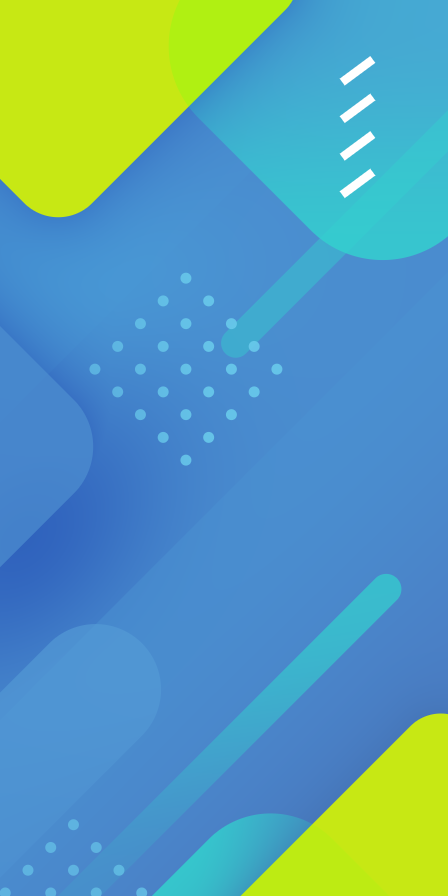
A Shadertoy shader for this background:

```glsl
#define SKY vec3(0.29, 0.55, 0.81)
#define DUSK vec3(0.29, 0.49, 0.77)
#define DEEP vec3(0.17, 0.36, 0.73)
#define GLOW vec3(0.29, 0.63, 0.85)
#define TEAL vec3(0.20, 0.82, 0.81)
#define AQUA vec3(0.27, 0.69, 0.83)
#define LIME vec3(0.78, 0.91, 0.08)
#define LIME_OVERLAP vec3(0.69, 0.94, 0.07)
#define DOT_COLOR vec3(0.41, 0.79, 0.92)
#define DOT_STEP 0.0718
#define DOT_RADIUS 0.0122
#define DASH_STEP 0.0838

// Rotate by 45 degrees
vec2 diagonal(vec2 p) {
    return vec2(p.x + p.y, p.y - p.x) * 0.70711;
}

float box(vec2 p, vec2 halfSize) {
    vec2 q = abs(p) - halfSize;
    return length(max(q, 0.0)) + min(max(q.x, q.y), 0.0);
}

float diamond(vec2 p, float halfSide, float radius) {
    return box(diagonal(p), vec2(halfSide - radius)) - radius;
}

float capsule(vec2 p, vec2 a, vec2 b, float radius) {
    vec2 ab = b - a;
    float t = clamp(dot(p - a, ab) / dot(ab, ab), 0.0, 1.0);
    return length(p - a - ab * t) - radius;
}

// Five by five dots on a diagonal lattice
float dotGrid(vec2 p) {
    vec2 q = diagonal(p) / DOT_STEP;
    vec2 cell = clamp(round(q), -2.0, 2.0);
    return length(q - cell) * DOT_STEP - DOT_RADIUS;
}

// Column of four slanted dashes
float dashes(vec2 p) {
    p.y -= DASH_STEP * clamp(round(p.y / DASH_STEP), -3.0, 0.0);
    vec2 along = normalize(vec2(27.0, 20.0));
    vec2 q = vec2(dot(p, along), dot(p, vec2(-along.y, along.x)));
    return box(q, vec2(0.0425, 0.0095));
}

float fill(float d) {
    return clamp(0.5 - d * iResolution.x, 0.0, 1.0);
}

float shadow(float d, float reach) {
    return exp(-max(d, 0.0) / reach);
}

void mainImage(out vec4 fragColor, in vec2 fragCoord) {
    vec2 p = fragCoord / iResolution.x;
    float slope = p.y - p.x;

    // Shape distances
    float limeTop = diamond(p - vec2(0.130, 2.052), 0.411, 0.107);
    float limeLow = diamond(p - vec2(0.984, -0.120), 0.401, 0.096);
    float tealTop = diamond(p - vec2(0.854, 1.897), 0.404, 0.2266);
    float tealLow = diamond(p - vec2(0.604, -0.401), 0.471, 0.195);
    float panel = diamond(p - vec2(-0.331, 1.003), 0.4245, 0.148);
    float pill = capsule(p, vec2(0.2135, 0.461), vec2(-0.21, 0.0375), 0.146);
    float barTop = capsule(p, vec2(0.526, 1.234), vec2(1.2, 1.908), 0.0325);
    float barLow = capsule(p, vec2(0.862, 0.685), vec2(0.156, -0.021), 0.034);

    // Background gradient with two diagonal folds
    float upperFold = fill((1.057 - slope) * 0.70711);
    float lowerFold = fill((slope - 0.393) * 0.70711);
    vec3 col = mix(DUSK, SKY, smoothstep(-0.75, 0.35, slope));
    vec2 toGlow = (p - vec2(0.14, 1.40)) / vec2(0.38, 0.25);
    col = mix(col, GLOW, 0.75 * exp(-dot(toGlow, toGlow)));

    // Deep shade around the left panel
    vec2 toShade = diagonal(p - vec2(0.05, 0.80)) / vec2(0.36, 0.25);
    float shade = 0.85 * exp(-dot(toShade, toShade));
    shade = max(shade, 0.60 * shadow(panel, 0.09));
    col = mix(col, DEEP, shade * mix(1.0, 0.55, lowerFold));
    col = mix(col, GLOW, 0.10 * upperFold + 0.12 * lowerFold * smoothstep(-0.5, 0.4, slope));

    // Translucent blue shapes
    col = mix(col, vec3(0.31, 0.57, 0.82), 0.65 * fill(panel));
    float pillFade = mix(0.25, 0.65, smoothstep(0.05, 0.55, p.y));
    col = mix(col, vec3(0.33, 0.61, 0.84), pillFade * fill(pill));

    // Teal shapes and bars
    vec3 tealTopColor = mix(TEAL, AQUA, smoothstep(1.42, 1.95, p.y));
    col = mix(col, tealTopColor, 0.83 * fill(tealTop));
    col = mix(col, TEAL, 0.43 * fill(barTop));
    float barFade = mix(0.12, 0.72, smoothstep(0.0, 0.70, p.y));
    col = mix(col, TEAL, barFade * fill(barLow));
    float tealFade = mix(0.9, 0.45, smoothstep(0.42, 0.72, p.x));
    col = mix(col, TEAL, tealFade * fill(tealLow));

    // Lime corners with soft shadows
    col = mix(col, DEEP, 0.42 * shadow(limeTop, 0.075));
    col = mix(col, DUSK * 0.85, 0.40 * shadow(limeLow, 0.06));
    vec3 limeTopColor = mix(LIME, LIME_OVERLAP, fill(tealTop));
    vec3 limeLowColor = mix(LIME, LIME_OVERLAP, 0.45 * fill(tealLow));
    col = mix(col, limeTopColor, fill(limeTop));
    col = mix(col, limeLowColor, fill(limeLow));

    // Dots and dashes
    float dots = min(dotGrid(p - vec2(0.415, 1.176)), dotGrid(p - vec2(0.164, -0.044)));
    float dotAlpha = mix(0.65, 0.9, smoothstep(0.2, 0.5, p.x));
    col = mix(col, DOT_COLOR, dotAlpha * fill(dots));
    col = mix(col, vec3(1.0), fill(dashes(p - vec2(0.798, 1.842))));

    fragColor = vec4(col, 1.0);
}
```
